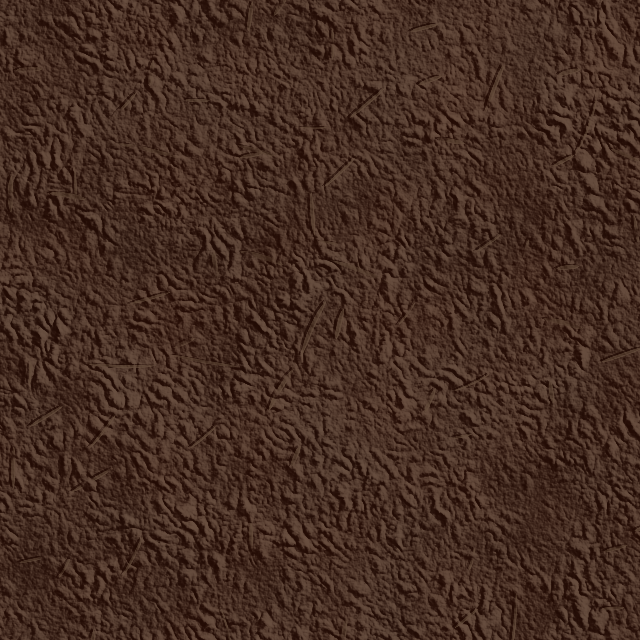
This texture is drawn by a Shadertoy shader. Its source:

```glsl
// Rough brown mud plaster with crumpled, crumbly clods and scattered straw.
// A height field of warped billow noise and straw strips is lit by its slope
// towards a low light at the upper right, shadowed, and mapped to a brown ramp.

vec2 hash2(vec2 p) {
    p = vec2(dot(p, vec2(127.1, 311.7)), dot(p, vec2(269.5, 183.3)));
    return fract(sin(p) * 43758.5453);
}

// Gradient noise, about -0.7 to 0.7
float noise(vec2 p) {
    vec2 i = floor(p), f = fract(p);
    vec2 u = f * f * f * (f * (f * 6.0 - 15.0) + 10.0);
    vec2 o = vec2(0.0, 1.0);
    float a = dot(hash2(i) * 2.0 - 1.0, f);
    float b = dot(hash2(i + o.yx) * 2.0 - 1.0, f - o.yx);
    float c = dot(hash2(i + o.xy) * 2.0 - 1.0, f - o.xy);
    float d = dot(hash2(i + o.yy) * 2.0 - 1.0, f - o.yy);
    return mix(mix(a, b, u.x), mix(c, d, u.x), u.y);
}

// Coordinates whose x axis runs along the given angle
vec2 along(vec2 p, float angle) {
    float c = cos(angle), s = sin(angle);
    return vec2(c * p.x + s * p.y, c * p.y - s * p.x);
}

// Rounded lumps parted by sharp creases
float billow(vec2 p) {
    float n = noise(p);
    return sqrt(n * n + 0.0008);
}

float clods(vec2 p) {
    vec2 q = p + 0.012 * vec2(noise(p * 24.0), noise(p * 24.0 + 37.0));
    q += 0.006 * vec2(noise(p * 75.0 + 9.0), noise(p * 75.0 + 71.0));
    float diagonal = billow(along(q, -0.75) * vec2(35.0, 56.0));
    float upright = billow(along(q, 1.95) * vec2(33.0, 54.0) + 11.0);
    float h = mix(diagonal, upright, smoothstep(-0.08, 0.1, noise(p * 7.0 + 3.0)));
    h += 0.28 * billow(along(p, 0.9) * 98.0 + 5.0);
    h *= 0.95 + 0.9 * noise(p * 8.0 + 19.0);
    h += 0.13 * noise(along(p, 0.5) * 165.0);
    return h + 0.06 * noise(along(p, 1.1) * 320.0);
}

// Coverage of thin pointed straws, at most one per cell
float straw(vec2 p) {
    float cover = 0.0;
    vec2 cell = floor(p * 10.0);
    for (int y = -1; y <= 1; y++)
    for (int x = -1; x <= 1; x++) {
        vec2 id = cell + vec2(x, y);
        vec2 place = hash2(id + 7.0), look = hash2(id + 61.0);
        float present = step(fract(place.x * 7.0), 0.7);
        vec2 q = along(p - (id + place) / 10.0, 0.7 + (look.x - 0.5) * 2.2);
        float halfLength = mix(0.018, 0.055, look.y * look.y);
        q.y += 4.0 * (place.y - 0.5) * q.x * q.x;
        float t = q.x / halfLength;
        float width = mix(0.0016, 0.0038, place.y) * (1.0 - t * t * t * t);
        float d = max(abs(q.y) - width, abs(q.x) - halfLength);
        cover = max(cover, present * (1.0 - smoothstep(-0.0006, 0.0006, d)));
    }
    return cover;
}

void mainImage(out vec4 fragColor, in vec2 fragCoord) {
    vec2 p = fragCoord / iResolution.y;
    vec2 light = normalize(vec2(0.8, 0.6));

    // Relief: slopes that fall towards the light are bright
    float lump = clods(p);
    float slope = lump - clods(p + 0.0018 * light);
    float shade = 9.5 * slope + 1.6 * (lump - 0.25);

    // Higher mud towards the light shuts out part of it
    float rise = 0.0;
    for (int i = 1; i <= 3; i++) {
        float reach = 0.0035 * float(i);
        rise = max(rise, clods(p + reach * light) - lump - 12.0 * reach);
    }
    shade -= 0.75 * smoothstep(0.0, 0.16, rise);

    // Half-buried straw: flatter than the mud, one lit edge and a dark far side
    vec2 across = normalize(vec2(1.0, -0.4));
    float bared = smoothstep(-0.35, -0.05, noise(p * 40.0 + 13.0));
    float fibre = straw(p) * bared;
    float litEdge = fibre * (1.0 - straw(p + 0.002 * across));
    float strawShadow = straw(p + 0.004 * across) * (1.0 - fibre) * bared;
    shade = mix(shade, 0.35 * shade + 0.05, 0.85 * fibre);
    shade += 0.6 * litEdge - 1.1 * strawShadow;

    // Broad unevenness of the wall
    shade += 0.24 + 0.45 * noise(p * 4.0) + 0.5 * noise(p * 13.0 + 23.0);

    // Brown ramp with soft ends
    float tone = 0.5 + 0.5 * shade / sqrt(1.0 + shade * shade);
    vec3 color = mix(vec3(0.12, 0.03, 0.005), vec3(0.42, 0.32, 0.26), tone);

    // Faint reddish patches and drier straw
    color += vec3(0.008, -0.004, -0.006) * noise(p * 9.0 + 50.0);
    color = mix(color, vec3(0.39, 0.31, 0.22), 0.25 * fibre);
    fragColor = vec4(color, 1.0);
}
```
